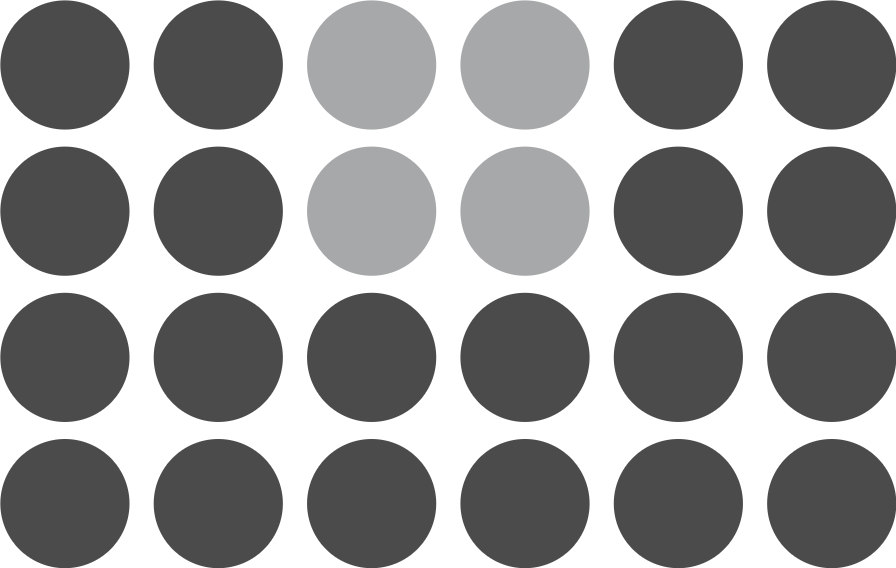
This pattern is drawn by a WebGL 2 fragment shader. Its source:

```glsl
#version 300 es
precision highp float;
// Draws a grid of six by four flat discs on white: dark grey throughout,
// with a light grey block of two by two discs at the top centre.
// Each pixel finds its nearest grid cell and measures one disc distance.

uniform vec2 u_resolution;
out vec4 outColor;

// Lengths are in canvas heights
const vec2 GRID_SIZE = vec2(6.0, 4.0);
const vec2 FIRST_CENTER = vec2(0.1143, 0.1134);
const vec2 PITCH = vec2(0.2700, 0.2574);
const float RADIUS = 0.1137;

// Lower left and upper right cells of the light block
const vec2 LIGHT_MIN = vec2(2.0, 2.0);
const vec2 LIGHT_MAX = vec2(3.0, 3.0);

const vec3 WHITE = vec3(1.0);
const vec3 DARK_GREY = vec3(0.294);
const vec3 LIGHT_GREY = vec3(0.651, 0.659, 0.663);

vec2 nearestCell(vec2 p, vec2 origin, vec2 pitch, vec2 size) {
    return clamp(floor((p - origin) / pitch + 0.5), vec2(0.0), size - 1.0);
}

float discDistance(vec2 p, vec2 center, float radius) {
    return length(p - center) - radius;
}

float coverage(float dist, float pixel) {
    return clamp(0.5 - dist / pixel, 0.0, 1.0);
}

float insideBlock(vec2 cell, vec2 low, vec2 high) {
    vec2 inside = step(low - 0.5, cell) * step(cell, high + 0.5);
    return inside.x * inside.y;
}

void main() {
    float pixel = 1.0 / u_resolution.y;
    vec2 p = gl_FragCoord.xy * pixel;

    // Disc belonging to this pixel
    vec2 cell = nearestCell(p, FIRST_CENTER, PITCH, GRID_SIZE);
    vec2 center = FIRST_CENTER + cell * PITCH;
    float disc = coverage(discDistance(p, center, RADIUS), pixel);

    // Flat fill over the background
    vec3 fill = mix(DARK_GREY, LIGHT_GREY, insideBlock(cell, LIGHT_MIN, LIGHT_MAX));
    outColor = vec4(mix(WHITE, fill, disc), 1.0);
}
```
